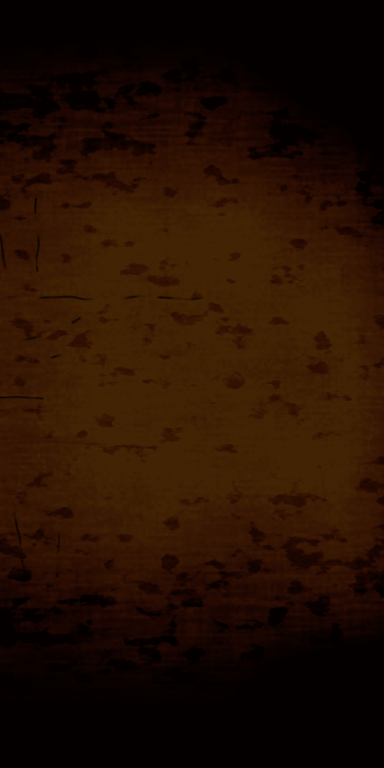
This texture is drawn by a Shadertoy shader. Its source:

```glsl
// Dark amber weathered cloth: a warm uneven glow, woven fibres, stains and scratches.

const vec3 SOOT   = vec3(0.020, 0.001, 0.000);
const vec3 UMBER  = vec3(0.110, 0.022, 0.006);
const vec3 RUST   = vec3(0.170, 0.052, 0.008);
const vec3 BROWN  = vec3(0.218, 0.092, 0.010);
const vec3 AMBER  = vec3(0.258, 0.136, 0.012);
const float CLOUD_AMOUNT = 0.30;
const float FIBRE_AMOUNT = 0.24;
const float GRAIN_AMOUNT = 0.12;
const float STAIN_AMOUNT = 0.34;
const float VEIN_AMOUNT  = 0.13;
const float SCRATCH_WIDTH = 0.0035;
const int SCRATCH_COUNT = 11;

// Scratch ends in canvas units: x from 0 to 1, y from 0 to 2.
const vec4 SCRATCHES[SCRATCH_COUNT] = vec4[](
    vec4(0.10, 1.222, 0.54, 1.224), vec4(0.00, 0.962, 0.11, 0.962),
    vec4(0.035, 0.72, 0.065, 0.48), vec4(0.045, 0.64, 0.035, 0.70),
    vec4(0.155, 0.62, 0.150, 0.50), vec4(0.000, 1.40, 0.015, 1.29),
    vec4(0.095, 1.48, 0.098, 1.30), vec4(0.185, 1.158, 0.205, 1.168),
    vec4(0.135, 1.072, 0.162, 1.080), vec4(0.055, 1.115, 0.090, 1.122),
    vec4(0.035, 0.44, 0.055, 0.34));

float hash(vec2 p) {
    vec3 q = fract(vec3(p.xyx) * 0.1031);
    q += dot(q, q.yzx + 33.33);
    return fract((q.x + q.y) * q.z);
}

float noise(vec2 p) {
    vec2 cell = floor(p), f = fract(p);
    f = f * f * (3.0 - 2.0 * f);
    return mix(mix(hash(cell), hash(cell + vec2(1, 0)), f.x),
               mix(hash(cell + vec2(0, 1)), hash(cell + vec2(1, 1)), f.x), f.y);
}

float fbm(vec2 p) {
    float sum = 0.0, weight = 0.5;
    for (int i = 0; i < 5; i++) {
        sum += weight * noise(p);
        p = mat2(1.6, 1.2, -1.2, 1.6) * p + 7.3;
        weight *= 0.5;
    }
    return sum / 0.97;
}

float segmentDistance(vec2 p, vec2 a, vec2 b) {
    vec2 d = b - a;
    return length(p - a - d * clamp(dot(p - a, d) / dot(d, d), 0.0, 1.0));
}

// Broad light: strong through the middle, lost at both ends and the right corners.
float glow(vec2 uv) {
    float light = smoothstep(0.035, 0.42, uv.y) * (1.0 - smoothstep(0.67, 0.985, uv.y));
    light *= 0.74 + 0.26 * smoothstep(0.0, 0.30, uv.x);
    light *= 1.0 - 0.28 * smoothstep(0.88, 1.02, uv.x);
    light -= 0.48 * smoothstep(0.52, 1.0, uv.x) * smoothstep(0.54, 0.84, uv.y);
    light -= 0.30 * smoothstep(0.55, 0.90, uv.x) * (1.0 - smoothstep(0.10, 0.24, uv.y));
    return light;
}

float scratches(vec2 p) {
    float ink = 0.0;
    vec2 bent = p + 0.010 * (vec2(noise(p * 22.0), noise(p * 22.0 + 40.0)) - 0.5);
    for (int i = 0; i < SCRATCH_COUNT; i++) {
        float d = segmentDistance(bent, SCRATCHES[i].xy, SCRATCHES[i].zw);
        ink = max(ink, 1.0 - smoothstep(0.0, SCRATCH_WIDTH * 1.6, d));
    }
    return ink * smoothstep(0.22, 0.65, noise(p * 35.0 + 9.0));
}

vec3 ramp(float v) {
    vec3 c = mix(SOOT, UMBER, smoothstep(0.02, 0.36, v));
    c = mix(c, RUST, smoothstep(0.32, 0.58, v));
    c = mix(c, BROWN, smoothstep(0.52, 0.80, v));
    return mix(c, AMBER, smoothstep(0.76, 1.02, v));
}

void mainImage(out vec4 fragColor, in vec2 fragCoord) {
    vec2 uv = fragCoord / iResolution.xy;
    vec2 p = uv * vec2(1.0, 2.0);
    float light = glow(uv);
    float wear = 1.0 - smoothstep(0.35, 1.0, light);
    float lit = smoothstep(0.0, 0.30, light);

    // Clouded dye and woven threads
    float tone = light + CLOUD_AMOUNT * lit * (fbm(p * 5.0 + 3.0) - 0.5);
    float fibre = noise(p * vec2(14.0, 130.0)) + 0.4 * noise(p * vec2(90.0, 8.0)) - 0.7;
    tone += FIBRE_AMOUNT * lit * fibre * (0.40 + 0.60 * wear);
    tone += GRAIN_AMOUNT * lit * (noise(p * 120.0) - 0.5);

    // Dark flecks, densest on the worn parts and along two ragged bands
    float lowBand = exp(-pow((uv.y - 0.262) / 0.018, 2.0)) * smoothstep(0.30, 0.55, uv.x);
    float highBand = exp(-pow((uv.y - 0.875) / 0.020, 2.0)) * (1.0 - smoothstep(0.35, 0.55, uv.x));
    float blot = fbm(p * vec2(18.0, 30.0) + 15.0);
    float threshold = 0.64 - 0.10 * wear - 0.09 * max(lowBand, highBand);
    tone -= STAIN_AMOUNT * lit * smoothstep(threshold, threshold + 0.13, blot);

    // Pale crackle in the lower middle
    float ridge = abs(fbm(p * 15.0 + 60.0) - 0.5);
    float veinArea = smoothstep(0.25, 0.38, uv.y) * (1.0 - smoothstep(0.48, 0.62, uv.y));
    tone += VEIN_AMOUNT * veinArea * (1.0 - smoothstep(0.0, 0.025, ridge)) * noise(p * 9.0);

    // Faint creases beside the sharper scratches
    float crease = exp(-pow((p.y - 0.84 + 0.06 * (p.x - 0.3)) / 0.004, 2.0));
    crease *= (1.0 - smoothstep(0.35, 0.60, uv.x)) * noise(p * vec2(20.0, 5.0));
    tone -= 0.20 * crease;
    vec3 color = ramp(tone);
    color = mix(color, SOOT, 0.75 * scratches(p));
    fragColor = vec4(color, 1.0);
}
```
